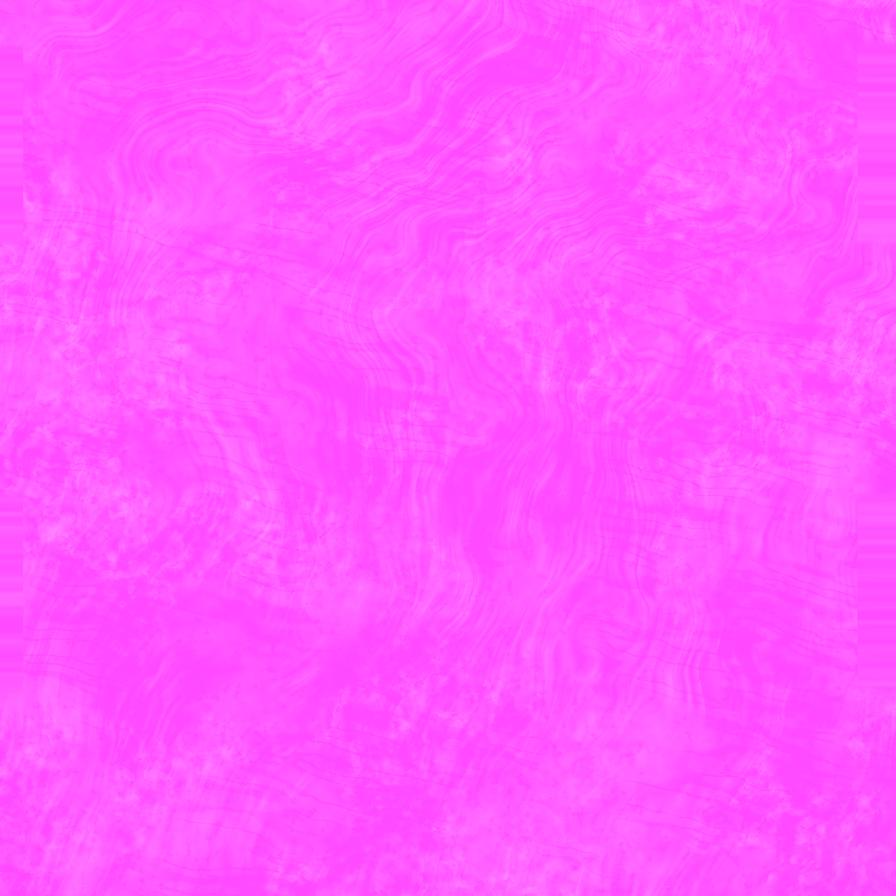
This texture is drawn by a WebGL 1 fragment shader. Its source:

```glsl
precision highp float;
uniform vec2 u_resolution;

#define BASE_TONE 0.352
#define DARKEST 0.286
#define LIGHTEST 0.54
#define CLOUD_GAIN 0.18
#define BRUSH_GAIN 0.15
#define STREAK_GAIN 0.085
#define GRAIN_GAIN 0.20
#define FLAKE_GAIN 0.050
#define SCRATCH_GAIN 0.045
#define BRUSH_ANGLE 1.15
#define SCRATCH_ANGLE -0.24
#define EDGE_WIDTH 0.043

float hash(vec2 p) {
  vec3 q = fract(vec3(p.xyx) * 0.1031);
  q += dot(q, q.yzx + 33.33);
  return fract((q.x + q.y) * q.z);
}

float noise(vec2 p) {
  vec2 cell = floor(p), f = fract(p);
  f = f * f * (3.0 - 2.0 * f);
  float low = mix(hash(cell), hash(cell + vec2(1.0, 0.0)), f.x);
  float high = mix(hash(cell + vec2(0.0, 1.0)), hash(cell + vec2(1.0)), f.x);
  return mix(low, high, f.y);
}

// Layered noise centred on zero
float fbm(vec2 p) {
  float sum = 0.0, weight = 0.5;
  for (int i = 0; i < 4; i++) {
    sum += weight * (noise(p) - 0.5);
    p = mat2(0.8, 0.6, -0.6, 0.8) * p * 2.03 + 17.3;
    weight *= 0.55;
  }
  return sum;
}

// Coordinates with x running along the given angle
vec2 along(vec2 p, float angle) {
  float c = cos(angle), s = sin(angle);
  return vec2(c * p.x + s * p.y, c * p.y - s * p.x);
}

// Thin broken lines along the level curves of stretched noise
float scratches(vec2 p, vec2 scale, float seed) {
  float level = abs(noise(p * scale + seed) - 0.5);
  float line = 1.0 - smoothstep(0.03, 0.15, level);
  float patches = smoothstep(0.48, 0.70, noise(p * 13.0 + seed * 1.7));
  return line * patches;
}

float plasterTone(vec2 uv) {
  vec2 warp = vec2(fbm(uv * 11.0 + 3.1), fbm(uv * 11.0 + 41.7));
  vec2 brushed = along(uv + 0.022 * warp, BRUSH_ANGLE + 0.5 * fbm(uv * 3.0)) + 5.0;
  vec2 scraped = along(uv + 0.030 * warp, SCRATCH_ANGLE) + 9.0;

  // Broad clouds and steep brush dabs
  float cloud = fbm(uv * vec2(5.5, 8.5) + 0.9 * warp + 23.0);
  float brush = fbm(brushed * vec2(13.0, 28.0) + 61.0);
  float tone = BASE_TONE + CLOUD_GAIN * cloud + BRUSH_GAIN * brush;

  // Fine bristle streaks, stronger in some dabs
  float streak = noise(brushed * vec2(20.0, 170.0)) - 0.5;
  streak += 0.7 * (noise(brushed * vec2(36.0, 300.0) + 31.0) - 0.5);
  tone += STREAK_GAIN * streak * smoothstep(0.3, 0.75, noise(uv * 12.0 + 77.0));

  // Grain and crisp pale flakes in worn patches
  float grain = fbm(uv * 95.0 + 11.0);
  float worn = smoothstep(0.35, 0.75, noise(uv * 12.0 + 2.0 * warp + 131.0));
  tone += GRAIN_GAIN * grain * mix(0.35, 1.0, worn);
  float flakes = smoothstep(0.07, 0.13, fbm(uv * 85.0 + 4.0 * warp + 53.0));
  tone += FLAKE_GAIN * flakes * worn;
  float pits = smoothstep(0.18, 0.23, fbm(uv * 95.0 + 211.0));
  tone -= 0.8 * FLAKE_GAIN * pits;

  // Shallow and steep hairline scratches
  tone -= SCRATCH_GAIN * scratches(scraped, vec2(9.0, 110.0), 19.0);
  tone -= 0.6 * SCRATCH_GAIN * scratches(brushed, vec2(11.0, 100.0), 37.0);
  tone += 0.8 * SCRATCH_GAIN * scratches(brushed, vec2(12.0, 120.0), 83.0);
  return tone;
}

// Bands on both side margins where the paint is dragged sideways
float marginMask(vec2 uv) {
  float band = smoothstep(0.1, 0.3, cos(12.566 * (uv.y - 0.84)));
  float right = smoothstep(-0.001, 0.001, uv.x - 1.0 + EDGE_WIDTH);
  float left = smoothstep(-0.001, 0.001, 0.6 * EDGE_WIDTH - uv.x);
  return band * max(left, right);
}

float draggedTone(vec2 uv) {
  float rows = noise(vec2(uv.x * 4.0, uv.y * 190.0) + 7.0) - 0.5;
  float bands = noise(vec2(uv.x * 3.0, uv.y * 30.0) + 71.0) - 0.5;
  return BASE_TONE + 0.09 * rows + 0.09 * bands;
}

void main() {
  vec2 uv = gl_FragCoord.xy / u_resolution;
  float tone = mix(plasterTone(uv), draggedTone(uv), marginMask(uv));

  // Soft floor keeps the deep areas flat
  float lift = tone - DARKEST;
  tone = DARKEST + 0.5 * (lift + sqrt(lift * lift + 0.0003));
  gl_FragColor = vec4(1.0, min(tone, LIGHTEST), 1.0, 1.0);
}
```
